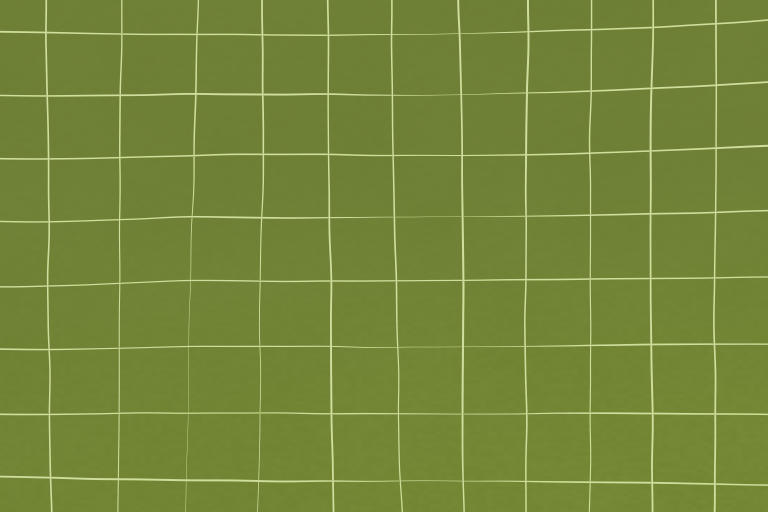
Give the GLSL for this pattern, as a Shadertoy shader.

```glsl
// Hand-drawn pale grid on an olive ground: 11 upright and 8 level strokes.
// Each stroke is a regular grid line bent by a smooth bulge, a tilt and noise;
// its width swells and thins along the way, nearly vanishing in worn stretches.

const float PI = 3.14159265;
const int COLUMNS = 11;
const int ROWS = 8;
const vec3 GROUND_TOP = vec3(0.432, 0.502, 0.212);
const vec3 GROUND_LOW = vec3(0.455, 0.535, 0.205);
const vec3 STROKE = vec3(0.81, 0.87, 0.61);

float hash(vec2 p) {
    vec3 q = fract(p.xyx * vec3(0.1031, 0.1030, 0.0973));
    q += dot(q, q.yzx + 33.33);
    return fract((q.x + q.y) * q.z);
}

// Smooth value noise along a stroke; every seed gives another curve.
float noise1(float x, float seed) {
    float cell = floor(x), f = fract(x);
    f = f * f * (3.0 - 2.0 * f);
    return mix(hash(vec2(cell, seed)), hash(vec2(cell + 1.0, seed)), f);
}

float noise2(vec2 p) {
    float row = floor(p.y), f = fract(p.y);
    f = f * f * (3.0 - 2.0 * f);
    return mix(noise1(p.x, row), noise1(p.x, row + 1.0), f);
}

// Signed hand tremor: a slow sway with a slight faster shake.
float tremor(float along, float seed) {
    return 0.0070 * (noise1(along * 3.5, seed) - 0.5)
         + 0.0028 * (noise1(along * 11.0, seed + 40.0) - 0.5);
}

// x of upright stroke i at depth y below the top edge.
float columnX(float i, float y) {
    float bulge = 0.0293 * sin(PI * i / 10.0);
    float lean = -0.0215 * sin(PI * (i - 0.5) / 3.0) * (1.0 - smoothstep(5.0, 9.0, i));
    return 0.0957 + 0.1299 * i + bulge + lean * (y - 0.5) + tremor(y, i + 7.0);
}

// Depth of level stroke j at x; t runs from 0 to 1 across the canvas.
float rowY(float j, float x, float t) {
    float k = j / 7.0;
    float rise = -0.0176 * sin(PI * k) * smoothstep(0.0, 0.32, t);
    float sag = 0.0078 * sin(PI * t);
    float fan = 0.039 * (k - 0.6) * t * t * t * t;
    return 0.0625 + 0.124 * j + rise + sag + fan + 0.6 * tremor(x, j + 101.0);
}

// Stroke width along its length, reduced by wear from 0 to 1.
float strokeWidth(float along, float seed, float wear) {
    float pressure = 0.6 * noise1(along * 4.0, seed) + 0.4 * hash(vec2(seed, 5.0));
    return mix(0.0019, 0.0043, pressure) * (1.0 - 0.72 * wear);
}

// Share of a pixel covered by a stroke at distance d.
float coverage(float d, float width, float pixel) {
    float h = 0.5 * width;
    float overlap = min(d + 0.5 * pixel, h) - max(d - 0.5 * pixel, -h);
    return clamp(overlap / pixel, 0.0, 1.0);
}

float uprightStrokes(vec2 p, float pixel) {
    float ink = 0.0;
    for (int n = 0; n < COLUMNS; n++) {
        float i = float(n);
        float wear = exp(-0.6 * (i - 2.0) * (i - 2.0)) * smoothstep(0.1, 0.75, p.y);
        float width = strokeWidth(p.y, i + 211.0, wear);
        ink = max(ink, coverage(p.x - columnX(i, p.y), width, pixel));
    }
    return ink;
}

float levelStrokes(vec2 p, float t, float pixel) {
    float ink = 0.0;
    for (int n = 0; n < ROWS; n++) {
        float j = float(n);
        float offset = (t - 0.58) / 0.12;
        float wear = exp(-offset * offset) * mix(0.3, 1.0, hash(vec2(j, 17.0)));
        float width = strokeWidth(p.x, j + 307.0, wear);
        ink = max(ink, coverage(p.y - rowY(j, p.x, t), width, pixel));
    }
    return ink;
}

// Olive ground, lighter to the lower right, with faint paper grain.
vec3 ground(vec2 p, float t) {
    float light = smoothstep(0.2, 1.0, p.y) * mix(0.55, 1.0, t);
    float grain = noise2(p * vec2(90.0, 150.0)) - 0.5;
    float mottle = noise2(p * 7.0 + 60.0) - 0.5;
    return mix(GROUND_TOP, GROUND_LOW, light)
         + grain * mix(0.006, 0.018, light) + mottle * 0.008;
}

void mainImage(out vec4 fragColor, in vec2 fragCoord) {
    // Height is one unit; y runs down from the top edge.
    float pixel = 1.0 / iResolution.y;
    vec2 p = vec2(fragCoord.x, iResolution.y - fragCoord.y) * pixel;
    float t = fragCoord.x / iResolution.x;

    float ink = max(uprightStrokes(p, pixel), levelStrokes(p, t, pixel));
    fragColor = vec4(mix(ground(p, t), STROKE, ink), 1.0);
}
```
